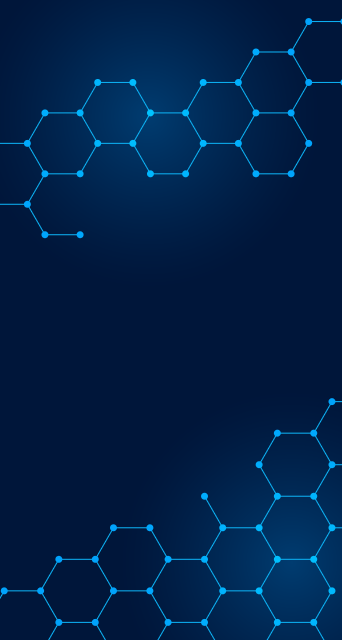
Reproduce this background procedurally as a Shadertoy shader.

```glsl
// Two glowing honeycomb networks of thin lines and round nodes on deep navy.
#define LINE_HALF_WIDTH 0.0008
#define NODE_RADIUS 0.0054
#define GLOW_RADIUS 0.27
#define GLOW_FALLOFF 1.3
#define NAVY vec3(0.0, 0.086, 0.228)
#define GLOW_BLUE vec3(0.0, 0.235, 0.44)
#define LINE_CYAN vec3(0.05, 0.70, 0.96)
#define NODE_BLUE vec3(0.0, 0.64, 0.99)
#define NODE_CYAN vec3(0.0, 0.77, 1.0)

// Each cell holds column, half-row and a bit mask of its drawn edges,
// counted counterclockwise from the right corner (63 = closed hexagon).
const ivec3 UPPER_CELLS[9] = ivec3[9](
    ivec3(0, 0, 63), ivec3(1, 1, 63), ivec3(2, 0, 63),
    ivec3(3, 1, 63), ivec3(4, 0, 63), ivec3(4, 2, 63),
    ivec3(5, 3, 30), ivec3(0, -2, 28), ivec3(-1, -1, 18));

const ivec3 LOWER_CELLS[14] = ivec3[14](
    ivec3(0, 0, 63), ivec3(1, 1, 63), ivec3(2, 0, 63),
    ivec3(3, 1, 63), ivec3(4, 2, 63), ivec3(4, 4, 63),
    ivec3(4, 0, 63), ivec3(5, 5, 30), ivec3(5, 3, 16),
    ivec3(2, 2, 1), ivec3(-1, -1, 38), ivec3(1, -1, 40),
    ivec3(3, -1, 40), ivec3(5, -1, 8));

float segmentDistance(vec2 p, vec2 a, vec2 b) {
    vec2 ab = b - a;
    float t = clamp(dot(p - a, ab) / dot(ab, ab), 0.0, 1.0);
    return length(p - a - ab * t);
}

vec2 hexCorner(int k) {
    float angle = radians(60.0) * float(k);
    return vec2(cos(angle), sin(angle));
}

// Distances to the nearest line (x) and node (y) of one cell.
vec2 cellDistance(vec2 p, vec2 origin, float side, ivec3 cell) {
    vec2 center = origin + side * vec2(1.5, 0.5 * sqrt(3.0)) * vec2(cell.xy);
    vec2 nearest = vec2(1e3);
    for (int k = 0; k < 6; k++) {
        if (((cell.z >> k) & 1) == 0) continue;
        vec2 a = center + side * hexCorner(k);
        vec2 b = center + side * hexCorner(k + 1);
        float node = min(length(p - a), length(p - b));
        nearest = min(nearest, vec2(segmentDistance(p, a, b), node));
    }
    return nearest;
}

float radialGlow(vec2 p, vec2 center) {
    return pow(max(1.0 - length(p - center) / GLOW_RADIUS, 0.0), GLOW_FALLOFF);
}

void mainImage(out vec4 fragColor, in vec2 fragCoord) {
    vec2 p = fragCoord / iResolution.y;
    float pixel = 1.0 / iResolution.y;

    // Background light
    float glow = radialGlow(p, vec2(0.232, 0.818))
               + radialGlow(p, vec2(0.456, 0.121));
    vec3 color = mix(NAVY, GLOW_BLUE, glow);

    // Both networks
    vec2 nearest = vec2(1e3);
    for (int i = 0; i < 9; i++)
        nearest = min(nearest, cellDistance(p, vec2(0.0977, 0.776), 0.05495, UPPER_CELLS[i]));
    for (int i = 0; i < 14; i++)
        nearest = min(nearest, cellDistance(p, vec2(0.1204, 0.0768), 0.0569, LOWER_CELLS[i]));

    // Antialiased lines, then nodes on top
    vec2 cover = clamp(0.5 + (vec2(LINE_HALF_WIDTH, NODE_RADIUS) - nearest) / pixel, 0.0, 1.0);
    color = mix(color, LINE_CYAN, cover.x);
    color = mix(color, mix(NODE_BLUE, NODE_CYAN, glow), cover.y);

    fragColor = vec4(color, 1.0);
}
```
